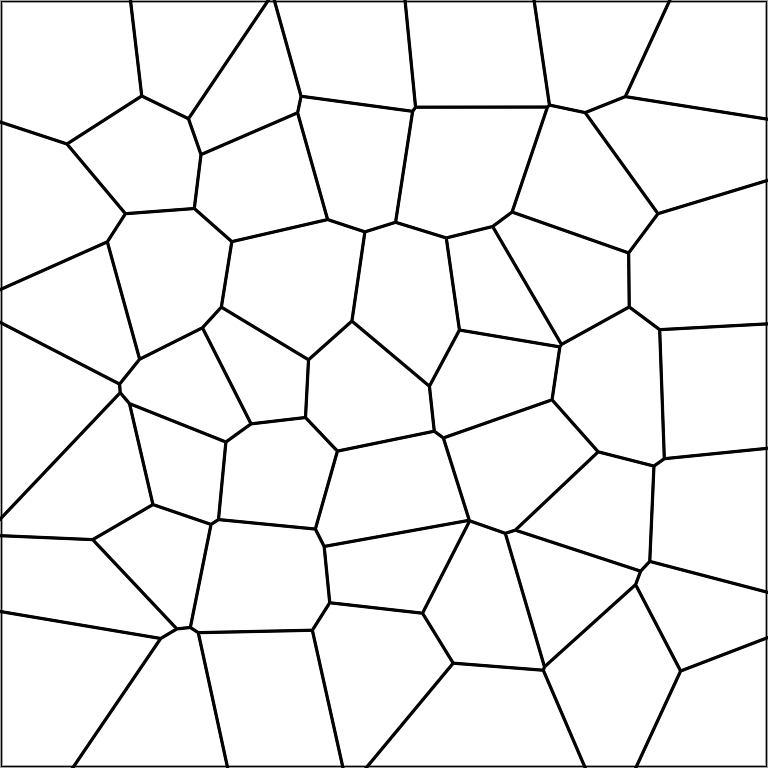
Give the GLSL for this pattern, as a three.js fragment shader.

```glsl
// Crisp black Voronoi cell walls on white, inside a faint hairline frame.
// One jittered site sits in each square of a 7 by 7 grid; the walls are
// drawn from the exact distance to the nearest bisector between sites.

varying vec2 vUv;

const int GRID = 7;

// Sine-free hash: two values in 0..1 from a grid square.
vec2 hash2(vec2 p) {
  vec3 q = fract(vec3(p.xyx) * vec3(0.1031, 0.1030, 0.0973));
  q += dot(q, q.yzx + 33.33);
  return fract((q.xx + q.yz) * q.zy);
}

// Site of a grid square, in canvas units, pulled slightly off the border.
vec2 cellSite(int column, int row) {
  vec2 square = vec2(float(column), float(row));
  vec2 jitter = mix(vec2(0.08), vec2(0.92), hash2(square + 17.0));
  return mix(vec2(0.025), vec2(0.975), (square + jitter) / float(GRID));
}

// Distance from p to the closest wall between two cells.
float wallDistance(vec2 p) {
  // Find the site that owns this point.
  vec2 owner = vec2(0.0);
  float nearest = 10.0;
  for (int row = 0; row < GRID; row++) {
    for (int column = 0; column < GRID; column++) {
      vec2 site = cellSite(column, row);
      float d = distance(p, site);
      if (d < nearest) {
        nearest = d;
        owner = site;
      }
    }
  }

  // Measure to the bisector with every other site.
  float wall = 10.0;
  for (int row = 0; row < GRID; row++) {
    for (int column = 0; column < GRID; column++) {
      vec2 site = cellSite(column, row);
      vec2 across = site - owner;
      if (dot(across, across) > 0.000001) {
        wall = min(wall, dot(0.5 * (owner + site) - p, normalize(across)));
      }
    }
  }
  return wall;
}

void main() {
  // Cell walls, about 0.004 wide with a narrow soft rim.
  float paper = smoothstep(0.0014, 0.0029, wallDistance(vUv));

  // Hairline frame set just inside the canvas border.
  vec2 inset = min(vUv, 1.0 - vUv);
  float frame = abs(min(inset.x, inset.y) - 0.00195);
  paper *= smoothstep(0.0, 0.0022, frame);

  gl_FragColor = vec4(mix(vec3(0.01), vec3(1.0), paper), 1.0);
}
```
